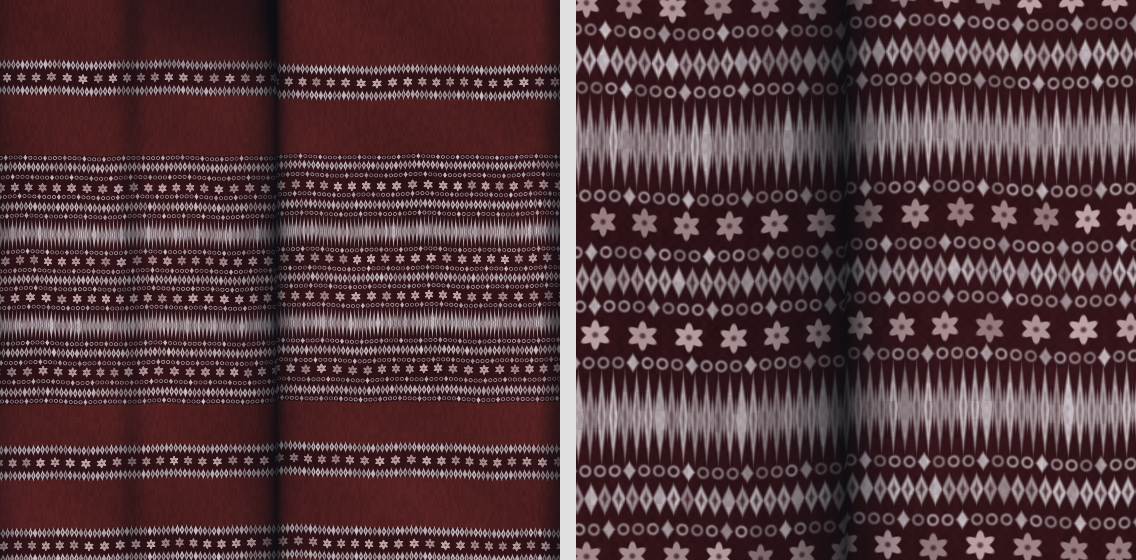
Left: the whole. Right: its middle third, enlarged.
Give the GLSL for this texture, as a three.js fragment shader.

```glsl
varying vec2 vUv;

const vec3 CLOTH_RED = vec3(0.305, 0.118, 0.122);
const vec3 GROUND_PLUM = vec3(0.165, 0.066, 0.085);
const vec3 FOLD_INK = vec3(0.035, 0.045, 0.065);
const vec3 THREAD_WHITE = vec3(0.83, 0.80, 0.82);
const vec3 FLOWER_PINK = vec3(0.80, 0.70, 0.71);
const float DIAMONDS = 122.0;
const float RINGS = 114.0;
const float FLOWERS = 38.0;
const float SPINDLES = 144.0;
const float SOFT = 0.0011;
const float SEAM_X = 0.494;
const float BLOCK_Y = 0.500;
const float BLOCK_HALF = 0.223;
const float BAND_HALF = 0.030;

float hash(vec2 p) {
  return fract(sin(dot(p, vec2(127.1, 311.7))) * 43758.5453);
}

float fill(float d) { return 1.0 - smoothstep(-SOFT, SOFT, d); }

float diamond(vec2 p, vec2 size) {
  p = abs(p) / size;
  return (p.x + p.y - 1.0) * size.x * size.y / length(size);
}

// Splits a row into cells: xy = position in the cell, z = cell index
vec3 cell(vec2 p, float count, float shift) {
  float x = p.x * count + shift;
  return vec3((fract(x) - 0.5) / count, p.y, floor(x));
}

float wear(float index, float seed) {
  return mix(0.68, 1.0, hash(vec2(index, seed)));
}

// Outlined diamonds with a solid leaf in every fifth cell
float diamondRow(vec2 p, float seed) {
  vec3 c = cell(p, DIAMONDS, seed * 0.37);
  float leaf = step(3.5, mod(c.z + floor(seed), 5.0));
  float outer = fill(diamond(c.xy, vec2(0.0042, 0.0088)));
  float hole = fill(diamond(c.xy, vec2(0.0015, 0.0034)));
  return outer * (1.0 - 0.75 * hole * (1.0 - leaf)) * wear(c.z, seed);
}

// Small rings with a solid lozenge in every fourth cell
float ringRow(vec2 p, float seed) {
  vec3 c = cell(p, RINGS, seed * 0.41);
  float ring = fill(abs(length(c.xy) - 0.0028) - 0.0007);
  float lozenge = fill(diamond(c.xy, vec2(0.0036, 0.0052)));
  float solid = step(2.5, mod(c.z + floor(seed), 4.0));
  return mix(ring * 0.85, lozenge, solid) * wear(c.z, seed);
}

// Six-petalled flowers with open centres, slightly uneven in spacing
float flowerRow(vec2 p, float seed) {
  p.x += 0.003 * sin(p.x * 23.0 + seed);
  vec3 c = cell(p, FLOWERS, seed * 0.29);
  c.y += 0.0016 * (hash(vec2(c.z, seed)) - 0.5);
  float r = length(c.xy);
  float petals = 0.0070 + 0.0017 * cos(6.0 * atan(c.x, c.y + 0.00001));
  return fill(r - petals) * (1.0 - 0.7 * fill(r - 0.0016)) * wear(c.z, seed);
}

// Tall spindles interleaved with shorter ones
float spindleRow(vec2 p, float seed) {
  vec3 a = cell(p, SPINDLES, seed);
  vec3 b = cell(p, SPINDLES, seed + 0.5);
  float bold = step(5.5, mod(a.z, 7.0));
  float tall = fill(diamond(a.xy, vec2(0.0030 + 0.0009 * bold, 0.0245)));
  float slit = fill(diamond(a.xy, vec2(0.0008, 0.010))) * (1.0 - bold);
  float low = fill(diamond(b.xy, vec2(0.0022, 0.0115)));
  return max(tall * (1.0 - 0.5 * slit) * wear(a.z, seed), low * 0.65);
}

void main() {
  // Drape, and the step between the two panels
  float x = vUv.x;
  float rightPanel = smoothstep(SEAM_X - 0.001, SEAM_X + 0.001, x);
  float panelStep = mix(0.005, -0.008, smoothstep(0.68, 0.82, vUv.y));
  panelStep *= smoothstep(0.05, 0.35, vUv.y);
  float lift = 0.009 * (1.0 - 2.0 * abs(x - 0.5)) * (1.0 - smoothstep(0.1, 0.35, vUv.y));
  float ripple = 0.0012 * sin(x * 27.0) + 0.0008 * sin(x * 61.0 + vUv.y * 9.0);
  vec2 p = vec2(x, vUv.y - rightPanel * panelStep - lift - ripple);

  // Central block, mirrored about its middle
  float fromMiddle = p.y - BLOCK_Y;
  float side = step(0.0, fromMiddle) * 3.0;
  vec2 m = vec2(x, abs(fromMiddle));
  float ground = fill(m.y - BLOCK_HALF);
  float white = diamondRow(vec2(x, fromMiddle), 1.0);
  float pink = 0.0;
  for (int i = 0; i < 2; i++) {
    float k = float(i);
    white = max(white, diamondRow(m - vec2(0.0, 0.130 + 0.071 * k), 2.0 + k + side));
    pink = max(pink, flowerRow(m - vec2(0.0, 0.0335 + 0.1305 * k), 1.3 + k + side));
    white = max(white, ringRow(m - vec2(0.0, 0.0160 + 0.0335 * k), 3.0 + k + side));
  }
  for (int i = 0; i < 4; i++) {
    float k = float(i);
    white = max(white, ringRow(m - vec2(0.0, 0.1135 + 0.0346 * k), 7.0 + k + side));
  }
  white = max(white, spindleRow(m - vec2(0.0, 0.0815), 0.3 + side));

  // Three narrow bands
  for (int i = 0; i < 3; i++) {
    float k = float(i);
    float bandY = i == 2 ? 0.861 : 0.0235 + 0.1485 * k;
    vec2 b = p - vec2(0.0, bandY);
    ground = max(ground, fill(abs(b.y) - BAND_HALF));
    pink = max(pink, flowerRow(b, 4.7 + k));
    white = max(white, diamondRow(vec2(x, abs(b.y) - 0.0230), 5.0 + k));
  }

  // Woven cloth with faint mottling
  float weave = 0.05 * sin(x * 900.0) * sin(p.y * 840.0);
  weave += 0.14 * (hash(floor(vec2(x * 260.0, p.y * 90.0))) - 0.5);
  float mottle = sin(x * 13.0 + 2.0 * sin(p.y * 7.0)) * sin(p.y * 11.0 + x * 5.0);
  vec3 color = mix(CLOTH_RED, GROUND_PLUM, ground * 0.85);
  color *= 1.0 + weave + 0.09 * mottle;
  color = mix(color, FLOWER_PINK, pink * 0.92);
  color = mix(color, THREAD_WHITE, white * (0.90 + weave));

  // Folds, dark edges and the deep central seam
  float d = x - SEAM_X;
  float seam = exp(-abs(d) / (d < 0.0 ? 0.030 : 0.016));
  float crease = 0.28 * exp(-pow((x - 0.235) / 0.022, 2.0));
  float edges = 0.55 * smoothstep(0.955, 1.0, x) + 0.30 * exp(-x / 0.025);
  float topShade = 0.42 * smoothstep(0.80, 1.0, vUv.y) * smoothstep(0.12, 0.35, x) * (1.0 - rightPanel);
  float shade = clamp(0.82 * seam + crease + edges + topShade, 0.0, 0.92);
  color = mix(color, FOLD_INK, shade);
  gl_FragColor = vec4(color, 1.0);
}
```
